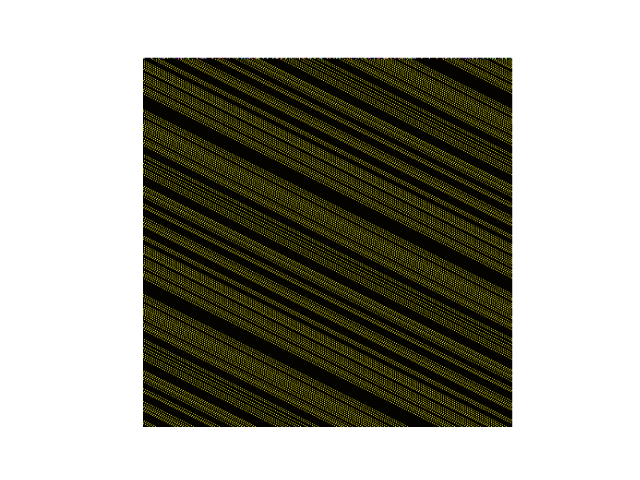
Write a Shadertoy shader that draws this pattern.

```glsl
// Dark square of fine yellow dots that run in slanted, irregular stripes on a white ground.

const vec3 PAPER = vec3(1.0);
const vec3 INK = vec3(0.02, 0.01, 0.0);
const vec3 YELLOW = vec3(0.76, 0.76, 0.01);

const vec2 SQUARE_CENTER = vec2(0.512, 0.495); // share of the canvas
const float SQUARE_SIDE = 0.769;               // share of the canvas height
const float CELLS = 400.0;                     // cells per side
const float SHIFT = 2.0;                       // cells a row moves to the right per row down
const float SLOT = 4.0;                        // cells per stripe
const float GROUP = 4.0;                       // stripes per group
const int SAMPLES = 4;                         // samples per pixel side

float hash(float n, float seed) {
    vec2 p = fract(vec2(n, seed) * vec2(0.1031, 0.1137) + 0.17);
    p += dot(p, p.yx + 33.33);
    return fract((p.x + p.y) * p.x * 7.31);
}

// Brightness of the dot in one column of the repeating row
float stripeDot(float column) {
    float slot = floor(column / SLOT);
    float group = floor(slot / GROUP);
    float offset = 1.0 + step(0.6, hash(slot, 3.0));
    float isDot = 1.0 - step(0.5, abs(column - slot * SLOT - offset));
    float present = step(0.15, hash(slot, 7.0)) * step(0.14, hash(group, 13.0));
    return isDot * present * mix(0.85, 1.15, hash(slot, 21.0));
}

// Loose specks of mixed tint along the first row
vec3 speckle(float column) {
    vec3 tint = vec3(hash(column, 31.0), hash(column, 37.0), hash(column, 41.0));
    return mix(INK, tint, step(0.5, hash(column, 47.0)));
}

// Colour inside the square, with q from 0 to 1
vec3 dotField(vec2 q) {
    vec2 cell = floor(q * CELLS);
    if (cell.y > CELLS - 1.5) return speckle(cell.x);
    float column = mod(cell.x + SHIFT * cell.y, CELLS);
    return mix(INK, YELLOW, stripeDot(column));
}

vec3 scene(vec2 uv, float aspect) {
    vec2 q = (uv - SQUARE_CENTER) * vec2(aspect, 1.0) / SQUARE_SIDE + 0.5;
    bool inside = all(greaterThanEqual(q, vec2(0.0))) && all(lessThan(q, vec2(1.0)));
    return inside ? dotField(q) : PAPER;
}

void mainImage(out vec4 fragColor, in vec2 fragCoord) {
    float aspect = iResolution.x / iResolution.y;
    vec3 sum = vec3(0.0);

    // Average a grid of samples over the pixel
    for (int j = 0; j < SAMPLES; j++) {
        for (int i = 0; i < SAMPLES; i++) {
            vec2 jitter = (vec2(i, j) + 0.5) / float(SAMPLES) - 0.5;
            sum += scene((fragCoord + jitter) / iResolution.xy, aspect);
        }
    }
    fragColor = vec4(sum / float(SAMPLES * SAMPLES), 1.0);
}
```
